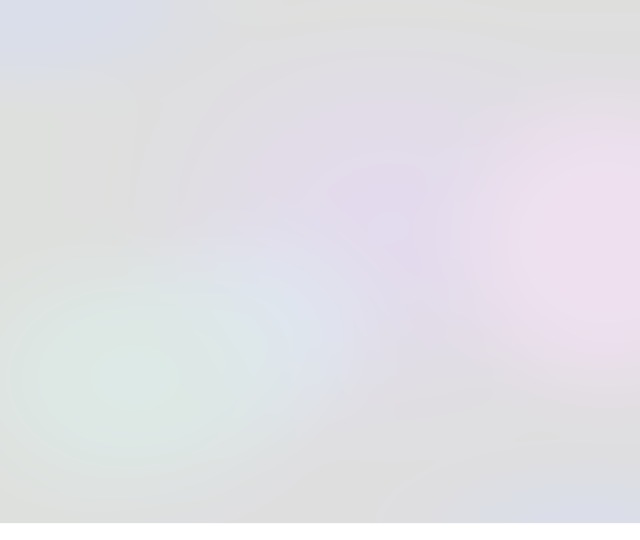
Give the GLSL for this background, as a WebGL 2 fragment shader.

```glsl
#version 300 es
precision highp float;
// Soft pastel mesh gradient above a thin white band at the bottom.
// Elliptical glows with smooth falloff are blended in turn over a pale grey,
// all placed in canvas units from 0 to 1.

uniform vec2 u_resolution;
out vec4 fragColor;

// Blend a tint into the base inside an ellipse; core is the flat inner part.
vec3 glow(vec3 base, vec2 uv, vec2 center, vec2 radius, float core, vec3 tint) {
  float r = length((uv - center) / radius);
  return mix(base, tint, 1.0 - smoothstep(core, 1.0, r));
}

void main() {
  vec2 uv = gl_FragCoord.xy / u_resolution;

  // Neutral ground, a touch greener on the left
  vec3 color = mix(vec3(0.872, 0.878, 0.868), vec3(0.873, 0.870, 0.876),
                   smoothstep(0.0, 0.35, uv.x));
  color = mix(color, vec3(0.872, 0.874, 0.868), smoothstep(0.86, 1.0, uv.y));

  // Cool blue corners
  color = glow(color, uv, vec2(0.04, 1.0), vec2(0.42, 0.24), 0.2, vec3(0.855, 0.870, 0.916));
  color = glow(color, uv, vec2(0.92, 0.02), vec2(0.36, 0.18), 0.0, vec3(0.857, 0.872, 0.914));

  // Lavender centre and pink right side
  color = glow(color, uv, vec2(0.61, 0.58), vec2(0.47, 0.46), 0.0, vec3(0.892, 0.859, 0.932));
  color = glow(color, uv, vec2(0.95, 0.55), vec2(0.32, 0.38), 0.3, vec3(0.932, 0.878, 0.938));

  // Pale blue veil meeting the mint pool at lower left
  color = glow(color, uv, vec2(0.41, 0.39), vec2(0.27, 0.28), 0.05, vec3(0.875, 0.898, 0.940));
  color = glow(color, uv, vec2(0.21, 0.30), vec2(0.36, 0.32), 0.15, vec3(0.866, 0.912, 0.900));

  // White band with a softened edge
  float pixel = 1.0 / u_resolution.y;
  float band = 1.0 - smoothstep(-0.5 * pixel, 0.5 * pixel, uv.y - 0.031);
  fragColor = vec4(mix(color, vec3(1.0), band), 1.0);
}
```
